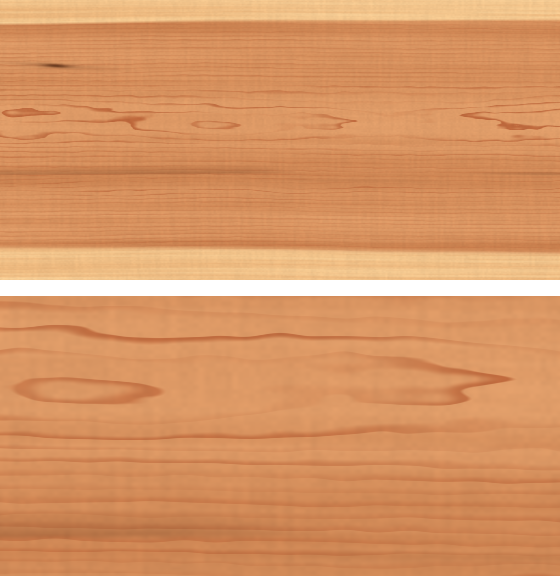
Top: the whole. Bottom: its middle third, enlarged.
This texture is drawn by a Shadertoy shader. Its source:

```glsl
// Flat-sawn softwood board: red heartwood with cathedral grain between pale sapwood edges.

const vec3 HEART_DARK  = vec3(0.74, 0.44, 0.25);
const vec3 HEART_LIGHT = vec3(0.885, 0.625, 0.42);
const vec3 SAP_PALE    = vec3(0.965, 0.805, 0.585);
const vec3 SAP_GRAIN   = vec3(0.90, 0.67, 0.44);
const vec3 LATEWOOD    = vec3(0.73, 0.39, 0.22);
const vec3 KNOT_BROWN  = vec3(0.38, 0.20, 0.10);

const float PITH_Y       = 0.57;   // height of the cathedral figure
const float PITH_WIDTH   = 0.10;   // half height of its loose rings
const float FIGURE_Y     = 0.33;   // height of the second, smaller figure
const float RING_DENSITY = 75.0;   // growth rings per canvas height
const float SAP_TOP      = 0.922;
const float SAP_BOTTOM   = 0.105;
const float STREAKS      = 0.42;
const float SAW_MARKS    = 0.030;
const vec2  KNOT         = vec2(0.20, 0.765);

float hash(vec2 p) {
    vec3 q = fract(vec3(p.xyx) * 0.1031);
    q += dot(q, q.yzx + 33.33);
    return fract((q.x + q.y) * q.z);
}

float noise(vec2 p) {
    vec2 i = floor(p), f = fract(p);
    f = f * f * (3.0 - 2.0 * f);
    return mix(mix(hash(i), hash(i + vec2(1, 0)), f.x),
               mix(hash(i + vec2(0, 1)), hash(i + vec2(1, 1)), f.x), f.y);
}

float fbm(vec2 p) {
    float sum = 0.0, gain = 0.53;
    for (int i = 0; i < 4; i++) {
        sum += gain * noise(p);
        p = p * 2.03 + 17.3;
        gain *= 0.5;
    }
    return sum;
}

// Soft horizontal band around a height
float band(float y, float centre, float width) {
    float d = (y - centre) / width;
    return exp(-d * d);
}

// Growth ring number: loose and wandering in the figures, straight elsewhere
float ringField(vec2 p) {
    float d = p.y - PITH_Y;
    float wander = 0.9 + 4.2 * band(p.y, PITH_Y, 0.10) + 3.2 * band(p.y, FIGURE_Y, 0.04);
    float ring = RING_DENSITY * sqrt(d * d + PITH_WIDTH * PITH_WIDTH);
    ring += wander * (fbm(vec2(p.x * 1.5, p.y * 10.0) + 3.7) - 0.5);
    return ring + 0.22 * noise(p * vec2(26.0, 70.0));
}

void mainImage(out vec4 fragColor, in vec2 fragCoord) {
    vec2 p = fragCoord / iResolution.y;
    float bend = noise(vec2(p.x * 1.3, 4.0)) - 0.5;
    vec2 g = vec2(p.x, p.y + 0.012 * bend);
    float y = g.y;

    // Latewood lines: slow rise, sharp end
    float ring = ringField(g);
    float f = fract(ring);
    float w = fwidth(ring);
    float figure = max(band(y, PITH_Y, 0.11), 0.7 * band(y, FIGURE_Y, 0.035));
    float line = smoothstep(mix(0.35, 0.68, figure), 0.92, f)
               * (1.0 - smoothstep(1.0 - clamp(w, 0.06, 0.4), 1.0, f));
    float vary = noise(vec2(g.x * 2.2, floor(ring) * 7.31));
    line *= mix(0.15 + 0.40 * vary, 0.15 + 0.95 * smoothstep(0.15, 0.75, vary), figure);

    // Long streaks of two widths
    float wide = noise(vec2(g.x * 0.7, y * 38.0)) - 0.5;
    float fine = noise(vec2(g.x * 1.6 + 9.0, y * 135.0)) - 0.5;
    float streak = 0.55 * wide + 0.5 * fine;

    // Heartwood tone by height
    float tone = 0.70 + 0.22 * band(y, PITH_Y, 0.10)
               - 0.26 * band(y, 0.37, 0.05) - 0.20 * band(y, 0.89, 0.03)
               - 0.30 * band(y, SAP_BOTTOM + 0.02, 0.016)
               + 0.08 * band(y, 0.22, 0.05) + 0.10 * band(y, 0.79, 0.04);
    tone += streak * STREAKS * (1.0 - 0.45 * figure);
    tone += 0.22 * (fbm(vec2(p.x * 1.4, y * 7.0)) - 0.5);
    vec3 heart = mix(HEART_DARK, HEART_LIGHT, tone);
    heart = mix(heart, LATEWOOD, line * 0.85);

    // Brown mineral streaks below the figure
    float mineral = band(y, 0.375, 0.02) * smoothstep(0.45, 0.8, noise(vec2(p.x * 1.5, y * 60.0)));
    heart = mix(heart, KNOT_BROWN, 0.22 * mineral);

    // Sapwood edges
    float sapGrain = clamp(0.28 + 0.9 * streak + 0.5 * line, 0.0, 1.0);
    vec3 sap = mix(SAP_PALE, SAP_GRAIN, sapGrain);
    float slope = 0.009 * (p.x - 1.0);
    float top = smoothstep(-0.006, 0.008, y - SAP_TOP - slope);
    float bottom = smoothstep(-0.014, 0.012, SAP_BOTTOM - slope - y);
    vec3 color = mix(heart, sap, max(top, bottom));

    // Small knot with a tapered tail
    vec2 k = p - KNOT;
    k.y += 0.06 * k.x;
    float knot = exp(-dot(k * vec2(22.0, 150.0), k * vec2(22.0, 150.0)));
    float tail = exp(-dot(k * vec2(6.0, 110.0), k * vec2(6.0, 110.0)));
    color = mix(color, KNOT_BROWN, clamp(0.7 * knot + 0.22 * tail, 0.0, 1.0));

    // Faint cross-grain saw marks and pores
    float saw = noise(p * vec2(95.0, 14.0)) + noise(p * vec2(150.0, 190.0)) - 1.0;
    color *= 1.0 + SAW_MARKS * saw;

    fragColor = vec4(clamp(color, 0.0, 1.0), 1.0);
}
```
